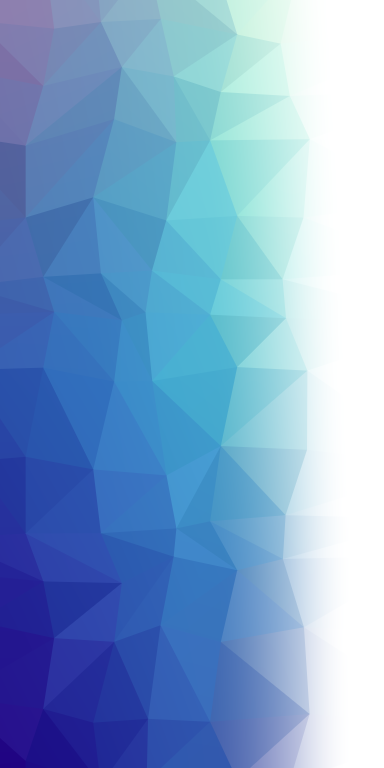
A WebGL 2 fragment shader for this background:

```glsl
#version 300 es
precision highp float;
// Low-poly triangle mesh over a violet, blue and aqua gradient that fades to white on the right.

uniform vec2 u_resolution;
out vec4 fragColor;

float hash(vec2 p) {
    p = fract(p * vec2(0.1031, 0.1137) + 0.37);
    p += dot(p, p.yx + 33.3);
    return fract((p.x + p.y) * p.x * 17.0);
}

float cross2(vec2 a, vec2 b) {
    return a.x * b.y - a.y * b.x;
}

// Five evenly spaced colours, t from 0 to 1
vec3 ramp(float t, vec3 a, vec3 b, vec3 c, vec3 d, vec3 e) {
    t = clamp(t, 0.0, 1.0) * 4.0;
    vec3 color = mix(a, b, min(t, 1.0));
    color = mix(color, c, clamp(t - 1.0, 0.0, 1.0));
    color = mix(color, d, clamp(t - 2.0, 0.0, 1.0));
    return mix(color, e, clamp(t - 3.0, 0.0, 1.0));
}

// Smooth colour field: four vertical ramps blended across
vec3 colorField(vec2 p) {
    float t = p.y * 0.5;
    vec3 violet = ramp(t, vec3(0.57, 0.47, 0.67), vec3(0.32, 0.40, 0.64),
        vec3(0.17, 0.32, 0.67), vec3(0.14, 0.13, 0.59), vec3(0.12, 0.0, 0.50));
    vec3 blue = ramp(t, vec3(0.50, 0.60, 0.74), vec3(0.30, 0.53, 0.74),
        vec3(0.18, 0.45, 0.74), vec3(0.17, 0.29, 0.67), vec3(0.13, 0.12, 0.58));
    vec3 aqua = ramp(t, vec3(0.62, 0.83, 0.83), vec3(0.39, 0.76, 0.83),
        vec3(0.28, 0.69, 0.84), vec3(0.22, 0.48, 0.76), vec3(0.18, 0.34, 0.68));
    vec3 mint = ramp(t, vec3(0.73, 0.95, 0.82), vec3(0.47, 0.88, 0.82),
        vec3(0.38, 0.77, 0.81), vec3(0.25, 0.50, 0.73), vec3(0.30, 0.35, 0.65));
    vec3 color = mix(violet, blue, clamp(p.x / 0.25, 0.0, 1.0));
    color = mix(color, aqua, clamp((p.x - 0.25) / 0.25, 0.0, 1.0));
    return mix(color, mint, clamp((p.x - 0.5) / 0.22, 0.0, 1.0));
}

// Mesh vertex: each column sways and lifts at its own rate, rows bunch together
vec2 meshVertex(int column, int row) {
    float baseX[7] = float[7](-0.10, 0.10, 0.28, 0.42, 0.58, 0.77, 1.15);
    float swayRate[7] = float[7](1.9, 1.257, 1.57, 0.95, 2.094, 1.5, 1.1);
    float swayPhase[7] = float[7](0.0, 0.0, 2.0, 1.6, 0.4, 3.45, 0.0);
    float liftRate[7] = float[7](1.2, 0.9, 0.3, 1.4, 0.7, 0.5, 1.3);
    float liftPhase[7] = float[7](3.5, 1.8, 3.14, 3.5, 1.4, 0.5, 2.0);
    float r = float(row);
    float sway = 0.041 * cos(swayRate[column] * r - swayPhase[column]);
    float lift = 0.034 * cos(liftRate[column] * r - liftPhase[column]);
    float bunch = 0.034 * cos(1.65 * r) + 0.016 * (hash(vec2(column, row)) - 0.5);
    return vec2(baseX[column] + sway, 0.05 + 0.1615 * r + lift + bunch);
}

// Antialiased coverage of a triangle
float coverage(vec2 p, vec2 a, vec2 b, vec2 c, float pixel) {
    vec3 edge = vec3(cross2(normalize(b - a), p - a),
                     cross2(normalize(c - b), p - b),
                     cross2(normalize(a - c), p - c));
    vec3 inside = clamp(edge / pixel + 0.5, 0.0, 1.0);
    return inside.x * inside.y * inside.z;
}

// One facet: nearly flat colour, white fade; alpha holds the weight
vec4 facet(vec2 p, vec2 a, vec2 b, vec2 c, float seed, float pixel) {
    float weight = coverage(p, a, b, c, pixel);
    if (weight <= 0.0) return vec4(0.0);
    vec2 center = (a + b + c) / 3.0;
    vec3 color = colorField(mix(p, center, 0.82)) + 0.06 * (seed - 0.5);
    float high = 1.0 - p.y * 0.5;
    // Outer facets follow the smooth fade, inner ones are flatter
    float pull = mix(0.4, 0.1, smoothstep(0.68, 0.82, center.x));
    float fadeX = mix(p.x, center.x, pull) + 0.05 * high * high;
    color = mix(color, vec3(1.0), smoothstep(0.56, 0.92, fadeX));
    return vec4(color, 1.0) * weight;
}

void main() {
    // Canvas width is 1, y runs down from the top edge
    vec2 p = gl_FragCoord.xy / u_resolution * vec2(1.0, 2.0);
    p.y = 2.0 - p.y;
    float pixel = 2.0 / u_resolution.y;
    int nearRow = int(floor((p.y - 0.05) / 0.1615));

    vec4 sum = vec4(0.0);
    for (int column = 0; column < 6; column++) {
        for (int row = nearRow - 1; row <= nearRow + 1; row++) {
            vec2 a = meshVertex(column, row);
            vec2 b = meshVertex(column + 1, row);
            vec2 c = meshVertex(column + 1, row + 1);
            vec2 d = meshVertex(column, row + 1);
            // Split along the diagonal that gives the fuller triangles
            float splitAC = min(cross2(b - a, c - a), cross2(c - a, d - a));
            float splitBD = min(cross2(b - a, d - a), cross2(c - b, d - b));
            float seed = hash(vec2(column, row) + 7.0);
            float seed2 = fract(seed * 5.3 + 0.4);
            if (splitAC > splitBD) {
                sum += facet(p, a, b, c, seed, pixel) + facet(p, a, c, d, seed2, pixel);
            } else {
                sum += facet(p, a, b, d, seed, pixel) + facet(p, b, c, d, seed2, pixel);
            }
        }
    }
    fragColor = vec4(sum.rgb / max(sum.a, 0.0001), 1.0);
}
```
